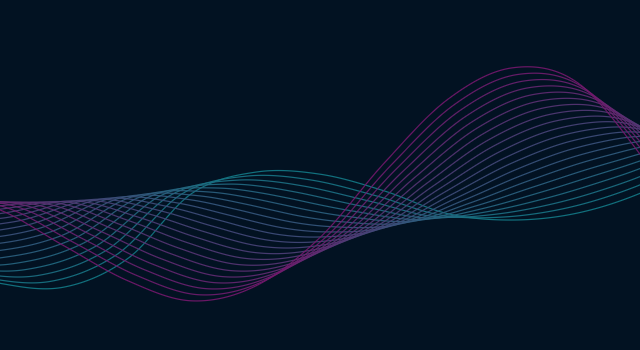
Write a WebGL 2 fragment shader that draws this background.

```glsl
#version 300 es
precision highp float;
// A ribbon of fine lines, twisting from magenta to teal over deep navy.

uniform vec2 u_resolution;
out vec4 fragColor;

// Lengths are in canvas widths.
const vec3 NAVY = vec3(0.008, 0.070, 0.135);
const vec3 MAGENTA = vec3(0.45, 0.09, 0.42);
const vec3 TEAL = vec3(0.07, 0.47, 0.52);
const int LINE_COUNT = 21;
const float LINE_WIDTH = 0.0019;
const float LINE_OPACITY = 0.92;

// Horizontal lead of the teal rail: constant, linear and quadratic terms.
const vec3 LEAD = vec3(0.3125, -0.27, 0.1152);

// Heights of the two guiding rails (magenta, teal) at even steps.
const float KNOT_START = -0.4;
const float KNOT_STEP = 0.1;
const int KNOT_COUNT = 18;
const vec2 RAILS[KNOT_COUNT] = vec2[KNOT_COUNT](
  vec2(0.267, 0.160), vec2(0.280, 0.160), vec2(0.266, 0.155),
  vec2(0.2435, 0.1328), vec2(0.2188, 0.1042), vec2(0.1628, 0.0983),
  vec2(0.1081, 0.1432), vec2(0.0768, 0.2448), vec2(0.1003, 0.278),
  vec2(0.1758, 0.2747), vec2(0.2917, 0.2487), vec2(0.3919, 0.2129),
  vec2(0.4408, 0.2031), vec2(0.4193, 0.2135), vec2(0.306, 0.2448),
  vec2(0.1563, 0.2956), vec2(0.050, 0.3385), vec2(0.030, 0.370));

// Catmull-Rom spline through the heights of both rails.
vec2 railHeights(float x) {
  float k = clamp((x - KNOT_START) / KNOT_STEP, 1.0, float(KNOT_COUNT) - 2.001);
  int i = int(k);
  float s = k - float(i);
  vec2 a = RAILS[i - 1], b = RAILS[i], c = RAILS[i + 1], d = RAILS[i + 2];
  return b + 0.5 * s * (c - a + s * (2.0 * a - 5.0 * b + 4.0 * c - d
         + s * (3.0 * (b - c) + d - a)));
}

// Height at x of the line a fraction t of the way from magenta to teal.
float lineHeight(float x, float t) {
  // Solve u + t * lead(u) = x for the matching place u on the magenta rail.
  float offset = x - t * LEAD.x;
  float slope = 1.0 + t * LEAD.y;
  float root = sqrt(max(slope * slope + 4.0 * t * LEAD.z * offset, 0.0));
  float u = 2.0 * offset / (slope + root);
  float lead = LEAD.x + u * (LEAD.y + u * LEAD.z);
  return mix(railHeights(u).x, railHeights(u + lead).y, t);
}

void main() {
  vec2 p = gl_FragCoord.xy / u_resolution.x;
  float pixel = 1.0 / u_resolution.x;
  vec3 color = NAVY;

  // Paint from teal to magenta, so that magenta lies on top.
  for (int i = LINE_COUNT - 1; i >= 0; i--) {
    float t = float(i) / float(LINE_COUNT - 1);
    float height = lineHeight(p.x, t);
    float slope = dFdx(height) / pixel;
    float dist = abs(p.y - height) / sqrt(1.0 + slope * slope);
    float cover = clamp((0.5 * LINE_WIDTH - dist) / pixel + 0.5, 0.0, 1.0);
    color = mix(color, mix(MAGENTA, TEAL, t), cover * LINE_OPACITY);
  }
  fragColor = vec4(color, 1.0);
}
```
